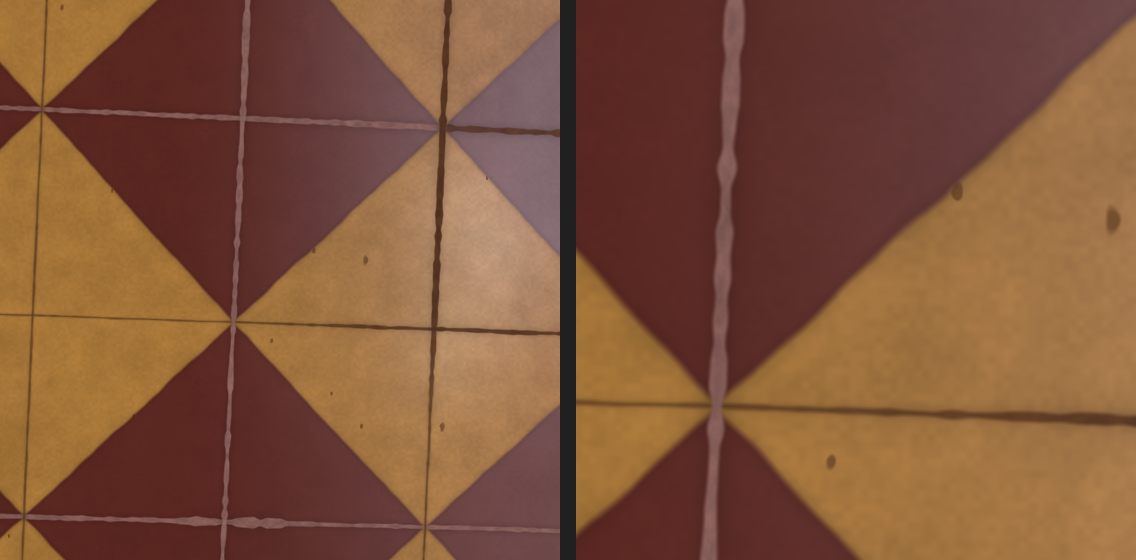
Left: the whole. Right: its middle third, enlarged.
A WebGL 1 fragment shader for this pattern:

```glsl
precision highp float;
// Worn cement floor: square tiles split along their diagonals, so four of them
// form maroon and ochre diamonds. A slightly skewed grid carries the checker,
// uneven joints and pits; a soft window sheen washes in from the right.
uniform vec2 u_resolution;

#define CROSSING vec2(0.4167, 0.4245)
#define AXIS_ACROSS vec2(0.358, -0.0127)
#define AXIS_UP vec2(0.016, 0.360)
#define MAROON vec3(0.345, 0.148, 0.125)
#define MAROON_SHEEN vec3(0.495, 0.390, 0.415)
#define OCHRE vec3(0.635, 0.450, 0.215)
#define OCHRE_SHEEN vec3(0.645, 0.475, 0.355)
#define PALE_GROUT vec3(0.540, 0.385, 0.365)
#define DARK_GROUT vec3(0.310, 0.185, 0.120)
#define THIN_JOINT 0.005
#define WIDE_JOINT 0.015
#define EDGE_SOFTNESS 0.009

float hash(vec2 p) {
  return fract(sin(dot(p, vec2(127.1, 311.7))) * 43758.5453);
}

float noise(vec2 p) {
  vec2 i = floor(p), f = fract(p);
  f = f * f * (3.0 - 2.0 * f);
  return mix(mix(hash(i), hash(i + vec2(1.0, 0.0)), f.x),
             mix(hash(i + vec2(0.0, 1.0)), hash(i + 1.0), f.x), f.y);
}

float fbm(vec2 p) {
  float sum = 0.0, amp = 0.5;
  for (int i = 0; i < 4; i++) {
    sum += amp * noise(p);
    p = p * 2.03 + 17.3;
    amp *= 0.5;
  }
  return sum;
}

// Canvas position to tile units, with a little perspective drift.
vec2 toGrid(vec2 p) {
  vec2 d = p - CROSSING, e = AXIS_ACROSS, f = AXIS_UP;
  vec2 g = vec2(f.y * d.x - f.x * d.y, e.x * d.y - e.y * d.x) / (e.x * f.y - e.y * f.x);
  g.y += 0.01 * g.y * (g.x - g.y);
  return g;
}

// Signed distance to the diamond edges, positive inside maroon.
float diamondDistance(vec2 g) {
  vec2 q = 0.5 * vec2(g.x + g.y, g.y - g.x);
  vec2 d = abs(fract(q + 0.5) - 0.5) * 1.4142;
  float parity = mod(floor(q.x) + floor(q.y), 2.0);
  return min(d.x, d.y) * (1.0 - 2.0 * parity);
}

// Lays one family of joints over the tiles.
vec3 addJoint(vec3 col, float across, float along, float pale, float halfWidth,
              float strength, float aa) {
  float seed = floor(across + 0.5) * 7.3;
  float wobble = 0.009 * (fbm(vec2(along * 5.0, seed)) - 0.47);
  float d = abs(fract(across + wobble + 0.5) - 0.5);
  float ragged = halfWidth * (0.65 + 0.75 * noise(vec2(along * 28.0, seed + 3.0)));
  float grain = fbm(vec2(along * 30.0, across * 45.0));
  vec3 grout = mix(DARK_GROUT, PALE_GROUT, pale) * (0.82 + 0.38 * grain);
  float rim = exp(-pow(d / (halfWidth * 2.2), 2.0));
  col *= 1.0 - 0.12 * rim;
  return mix(col, grout, strength * (1.0 - smoothstep(ragged - aa, ragged + aa, d)));
}

// Sparse elongated chips.
float pits(vec2 g) {
  vec2 s = g * 7.0, id = floor(s);
  vec2 centre = 0.3 + 0.4 * vec2(hash(id + 5.1), hash(id + 9.7));
  float r = length((fract(s) - centre) * vec2(1.6, 0.8));
  float size = 0.07 + 0.10 * hash(id + 2.3);
  r += 0.08 * (noise(g * 60.0) - 0.5);
  return step(0.93, hash(id)) * (1.0 - smoothstep(size * 0.4, size, r));
}

void main() {
  vec2 p = gl_FragCoord.xy / u_resolution;
  vec2 g = toGrid(p);
  float px = 2.8 / min(u_resolution.x, u_resolution.y);
  float aa = max(px, 0.005);

  // Broad sheen and two brighter reflections.
  float sheen = smoothstep(0.28, 1.0, p.x) * mix(0.55, 1.05, smoothstep(0.1, 0.6, p.y));
  vec2 h1 = (p - vec2(0.87, 0.58)) / vec2(0.13, 0.17);
  vec2 h2 = (p - vec2(0.79, 0.36)) / vec2(0.09, 0.10);
  float glare = exp(-dot(h1, h1)) + 0.5 * exp(-dot(h2, h2));

  // Tile bodies with mottling and a tone per tile.
  float mottle = fbm(g * 9.0) - 0.47;
  float grain = noise(g * 75.0) - 0.5;
  float tone = 1.0 + 0.05 * (hash(floor(g) + 3.0) - 0.5);
  vec3 maroon = mix(MAROON, MAROON_SHEEN, sheen) + 0.04 * glare;
  maroon *= tone + 0.08 * mottle + 0.03 * grain;
  vec3 ochre = mix(OCHRE, OCHRE_SHEEN, sheen) + vec3(0.10, 0.12, 0.13) * glare;
  ochre *= tone + 0.16 * mottle + 0.06 * grain;
  ochre = mix(ochre, vec3(0.36, 0.23, 0.13), 0.65 * pits(g));

  float edge = diamondDistance(g) + 0.008 * (noise(g * 14.0) - 0.5);
  float soft = max(px, EDGE_SOFTNESS);
  vec3 col = mix(ochre, maroon, smoothstep(-soft, soft, edge));
  col *= 1.0 - 0.08 * exp(-pow(edge / 0.016, 2.0));

  // Joints are pale through maroon and dark through ochre, opening to the right.
  float wear = smoothstep(-0.1, 1.0, g.x) * smoothstep(-0.8, 0.4, g.y);
  float open = mix(THIN_JOINT, WIDE_JOINT, wear);
  vec2 line = mod(floor(g + 0.5), 2.0);
  float paleAcross = line.y * (1.0 - 0.9 * smoothstep(0.95, 1.05, g.x) * step(0.0, g.y));
  float crust = exp(-6.0 * pow(g.x - 0.12, 2.0)) * smoothstep(-0.4, -0.8, g.y);
  crust *= smoothstep(0.3, 0.6, noise(vec2(g.x * 9.0, 4.0)));
  float widthAcross = mix(open * 0.75, 0.011 + 0.35 * wear * 0.01, line.y) + 0.011 * crust;
  float widthUp = mix(0.012 + 0.003 * smoothstep(0.0, 1.5, g.y), open, line.x);
  float strength = mix(0.6, 0.95, wear);
  col = addJoint(col, g.y, g.x, paleAcross, widthAcross, mix(strength, 0.85, line.y), aa);
  col = addJoint(col, g.x, g.y, 1.0 - line.x, widthUp, mix(0.9, strength, line.x), aa);

  gl_FragColor = vec4(clamp(col, 0.0, 1.0), 1.0);
}
```
